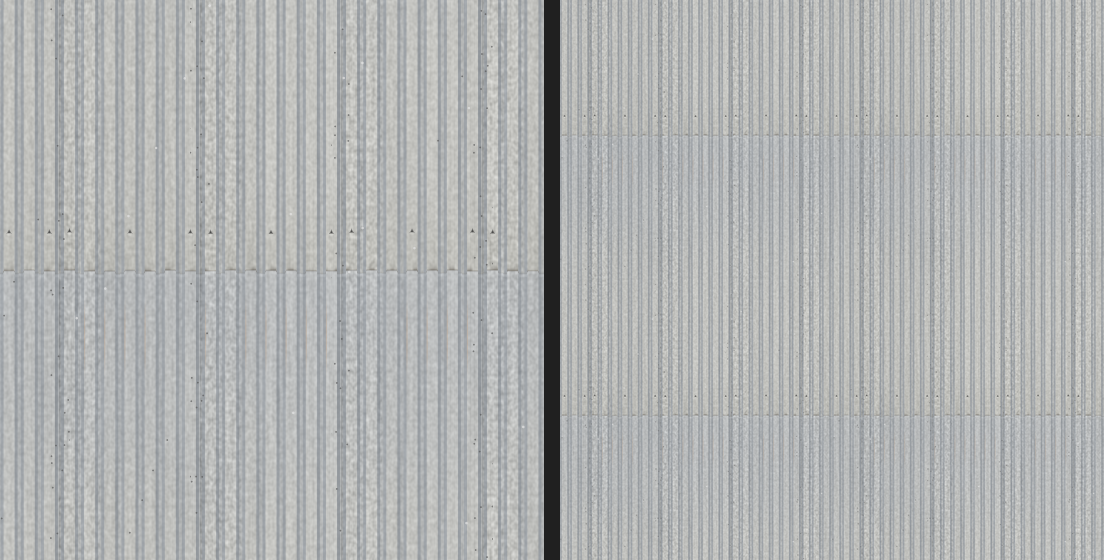
Left: one tile. Right: repeated 2 by 2.
A WebGL 1 fragment shader for this texture:

```glsl
precision highp float;
// Galvanised ribbed metal cladding: 27 vertical ribs in four side-lapped sheets,
// one horizontal end lap with screws, grime and faint rust. Ribs are distance
// profiles in a wrapped coordinate; zinc spangle is periodic gradient noise.
uniform vec2 u_resolution;

#define RIBS 27.0
#define SHEET_RIBS 7.0
#define FIRST_SEAM 3.0
#define LAP_Y 0.517
#define SCREW_Y 0.586
#define SLOPE_POS 0.15
#define SLOPE_HALF 0.072
#define SPANGLE 0.085
#define WARM_ZINC vec3(0.768, 0.768, 0.752)
#define COOL_ZINC vec3(0.733, 0.742, 0.745)
#define SLOPE_ZINC vec3(0.605, 0.625, 0.645)
#define GRIME vec3(0.40, 0.38, 0.35)

float hash(vec2 p) {
  return fract(sin(dot(p, vec2(127.1, 311.7))) * 43758.5);
}

// Dot product of a corner's random unit gradient with the offset to it
float corner(vec2 cell, vec2 offset, vec2 period) {
  float a = 6.28318 * hash(mod(cell, period));
  return dot(vec2(cos(a), sin(a)), offset);
}

// Gradient noise that wraps over the unit square
float noise(vec2 uv, vec2 period) {
  vec2 p = uv * period, i = floor(p), f = p - i;
  vec2 s = f * f * f * (f * (f * 6.0 - 15.0) + 10.0);
  vec2 e = vec2(1.0, 0.0);
  return mix(mix(corner(i, f, period), corner(i + e, f - e, period), s.x),
             mix(corner(i + e.yx, f - e.yx, period),
                 corner(i + 1.0, f - 1.0, period), s.x), s.y);
}

// Soft band of given half width around zero
float band(float d, float halfWidth, float soft) {
  return 1.0 - smoothstep(halfWidth - soft, halfWidth + soft, abs(d));
}

// Sparse round marks, at most one per grid cell
float specks(vec2 uv, float cells, float chance, float radius, float seed) {
  vec2 p = uv * cells, i = floor(p);
  vec2 c = vec2(hash(i + seed), hash(i + seed + 17.0)) * 0.5 + 0.25;
  float on = step(hash(i + seed + 41.0), chance);
  float soft = 0.6 * cells / u_resolution.x;
  return on * (1.0 - smoothstep(radius - soft, radius + soft, length(p - i - c)));
}

void main() {
  vec2 uv = gl_FragCoord.xy / u_resolution;
  float aspect = u_resolution.y / u_resolution.x;
  float pixel = 1.0 / u_resolution.x;
  float soft = max(0.022, 0.6 * RIBS * pixel);

  // Rib and valley coordinates, with their place inside a sheet
  float q = uv.x * RIBS + 0.05;
  float t = fract(q) - 0.5;
  float w = fract(q + 0.5) - 0.5;
  float rib = mod(floor(q) - FIRST_SEAM, RIBS);
  float valley = mod(floor(q + 0.5) - FIRST_SEAM, RIBS);
  float sheet = floor(rib / SHEET_RIBS);
  float place = rib - sheet * SHEET_RIBS;
  float seam = 1.0 - step(0.5, mod(valley, SHEET_RIBS));
  float inValley = band(w, SLOPE_POS + SLOPE_HALF, soft);
  float flatTop = 1.0 - inValley;

  // Height above the end lap; age runs from 0 below it round to 1 above it
  float above = uv.y - LAP_Y + 0.005 * inValley - 0.002 * (hash(vec2(rib, 5.0)) - 0.5);
  float age = fract(-above);

  // Flat zinc: tone along the sheet, per rib and in long streaks
  float cloud = noise(uv, vec2(7.0, 6.0));
  vec3 color = mix(COOL_ZINC, WARM_ZINC, smoothstep(0.0, 0.65, age + 0.15 * cloud));
  color += 0.026 * (hash(vec2(rib, 9.0)) - 0.5);
  color += 0.012 * (hash(vec2(sheet, 23.0)) - 0.5);
  color -= 0.018 * band(abs(t) - 0.1, 0.025, soft);
  color -= vec3(0.018, 0.019, 0.024) * smoothstep(0.82, 1.0, age);

  // Valley floor and its two shaded slopes
  vec3 floorTone = mix(color, SLOPE_ZINC, 0.38);
  color = mix(color, floorTone, inValley);
  float slope = band(abs(w) - SLOPE_POS, SLOPE_HALF, soft);
  color = mix(color, SLOPE_ZINC - 0.015 * sign(w) * vec3(-1.0), slope * 0.95);

  // Side lap between sheets
  color -= seam * 0.085 * band(w - 0.02, 0.035, soft);
  color -= seam * 0.018 * inValley;

  // Spangle, strongest on the first ribs of each sheet
  float coarse = 1.0 - smoothstep(0.5, 2.5, place);
  float grain = 0.65 * noise(uv, vec2(190.0, 150.0))
              + 0.65 * noise(uv + 0.37, vec2(97.0, 83.0));
  color += SPANGLE * (1.0 + 0.8 * coarse) * (1.0 - 0.45 * slope) * grain;
  color += 0.035 * noise(uv, vec2(135.0, 5.0));

  // Rust threads running down from the lap
  float rustRun = smoothstep(0.04, 0.1, age) * (1.0 - smoothstep(0.13, 0.2, age));
  float rusty = step(0.55, hash(vec2(rib, 31.0)));
  color = mix(color, vec3(0.74, 0.63, 0.53), 0.4 * rusty * rustRun * band(t + 0.25, 0.03, soft));

  // End lap: cut edge, shadow and caught grime
  float height = above * aspect;
  float edge = band(height, 0.0012, pixel);
  float dirt = smoothstep(-0.08, 0.3, noise(uv + 0.21, vec2(61.0, 3.0)));
  float smear = exp(-max(height, 0.0) / 0.0035) * smoothstep(-pixel, pixel, height);
  color += 0.04 * band(height + 0.004, 0.0025, pixel) * (1.0 - 0.5 * flatTop);
  color = mix(color, GRIME, edge * (0.12 + 0.2 * flatTop));
  color = mix(color, GRIME, smear * dirt * flatTop * 0.75);

  // Screws on every third rib and at each sheet's last rib
  float screwed = 1.0 - step(0.5, mod(place, 3.0));
  if (sheet > 2.5) screwed = max(screwed, step(4.5, place));
  float drift = 0.003 * (hash(vec2(rib, 47.0)) - 0.5);
  vec2 s = vec2(t / RIBS, (uv.y - SCREW_Y - drift) * aspect);
  float head = max(abs(s.x) * 0.87 + s.y * 0.5, -s.y);
  color += 0.05 * screwed * (1.0 - smoothstep(0.002, 0.006, length(s + vec2(0.0, 0.003))));
  color = mix(color, vec3(0.2), 0.85 * screwed * band(head, 0.0019, pixel));

  // Pale chips, and dark pits gathered along the side laps
  color = mix(color, vec3(0.9), 0.7 * specks(uv, 40.0, 0.012, 0.09, 3.0));
  float pits = specks(uv, 90.0, 0.002 + 0.1 * seam, 0.14, 71.0);
  color = mix(color, vec3(0.33), 0.65 * pits);

  gl_FragColor = vec4(clamp(color, 0.0, 1.0), 1.0);
}
```
